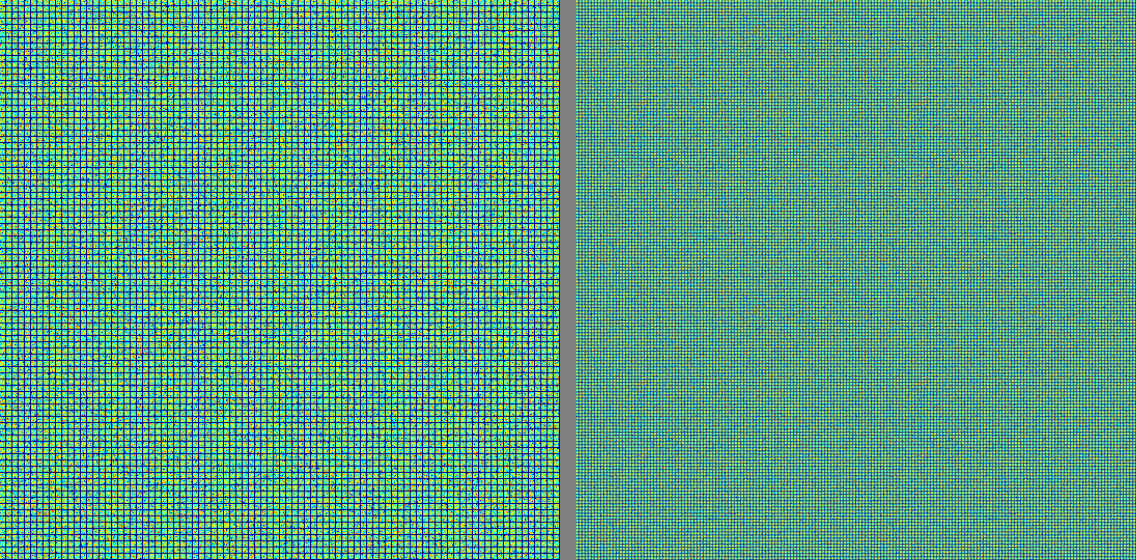
Left: one tile. Right: repeated 2 by 2.
Write a Shadertoy shader that draws this pattern.

```glsl
#define REPEATS 90        // tiles across and down
#define TILE 6            // texels per tile, one of them the grid line
#define MEAN 0.5          // centre of the value distribution
#define SPREAD 0.26       // strength of the texel noise
#define SPOT_CHANCE 0.4   // share of tiles holding a dark spot
#define SPOT_VALUE 0.08
#define LINE_VALUE 0.01

// Integer hash: three values in 0..1 per lattice point and layer
vec3 hash3(ivec2 p, int layer) {
    uvec3 v = uvec3(ivec3(p, layer)) * 1664525u + 1013904223u;
    v.x += v.y * v.z; v.y += v.z * v.x; v.z += v.x * v.y;
    v ^= v >> 16u;
    v.x += v.y * v.z; v.y += v.z * v.x; v.z += v.x * v.y;
    return vec3(v >> 8u) / 16777216.0;
}

// Blue - cyan - green - yellow - red ramp
vec3 heatRamp(float value) {
    return clamp(1.5 - abs(4.0 * value - vec3(3.0, 2.0, 1.0)), 0.0, 1.0);
}

vec3 texelColor(ivec2 texel) {
    int count = REPEATS * TILE;
    texel = (texel + count) % count;
    ivec2 tile = texel / TILE;
    ivec2 local = texel % TILE;

    // Grid line along the right and lower side of every tile
    if (local.x == TILE - 1 || local.y == 0) return heatRamp(LINE_VALUE);

    // Bell-shaped noise from three uniform values
    float value = MEAN + SPREAD * (dot(hash3(texel, 1), vec3(1.0)) - 1.5);

    // Occasional dark spot inside the tile
    vec3 spot = hash3(tile, 2);
    ivec2 spotTexel = ivec2(spot.xy * float(TILE - 1)) + ivec2(0, 1);
    if (spot.z < SPOT_CHANCE && local == spotTexel) value = SPOT_VALUE;
    return heatRamp(value);
}

void mainImage(out vec4 fragColor, in vec2 fragCoord) {
    // Footprint of the pixel in texel units
    vec2 scale = float(REPEATS * TILE) / iResolution.xy;
    vec2 low = (fragCoord - 0.5) * scale;
    vec2 high = (fragCoord + 0.5) * scale;
    ivec2 first = ivec2(floor(low));
    ivec2 last = ivec2(ceil(high)) - 1;

    // Exact box filter: weight each texel by its overlap with the pixel
    vec3 sum = vec3(0.0);
    float total = 0.0;
    for (int y = first.y; y <= last.y; y++) {
        for (int x = first.x; x <= last.x; x++) {
            vec2 corner = vec2(x, y);
            vec2 overlap = max(min(high, corner + 1.0) - max(low, corner), 0.0);
            float weight = overlap.x * overlap.y;
            sum += weight * texelColor(ivec2(x, y));
            total += weight;
        }
    }
    fragColor = vec4(sum / total, 1.0);
}
```
